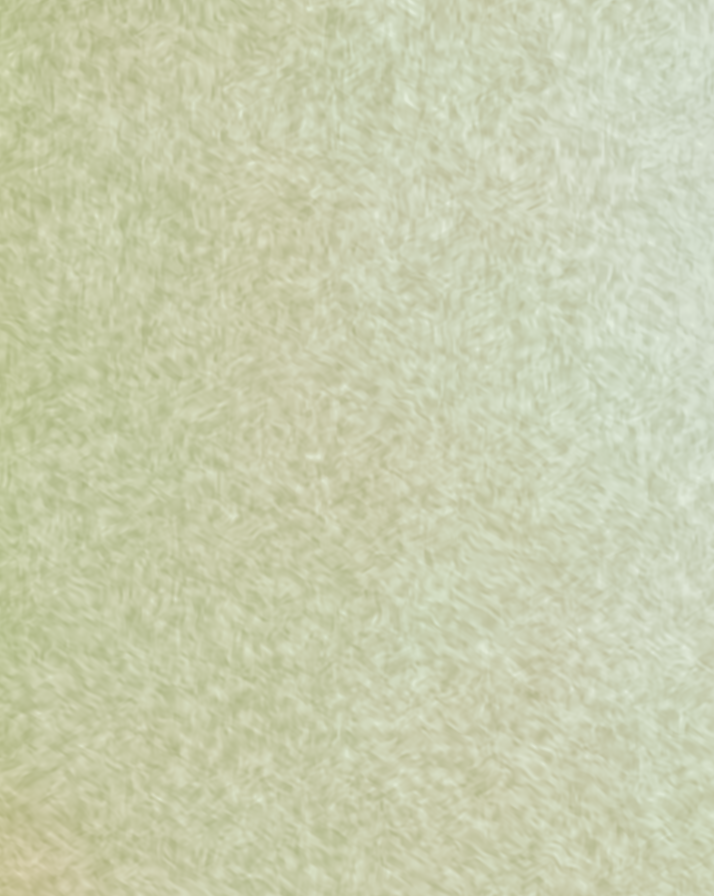
Give the GLSL for this texture, as a WebGL 2 fragment shader.

```glsl
#version 300 es
precision highp float;

uniform vec2 u_resolution;
out vec4 fragColor;

#define FIBRE_SCALE vec2(100.0, 225.0)
#define FIBRE_PALETTE 0.6
#define FIBRE_LIGHT 0.027
#define FIBRE_GAIN 1.35
#define CLUMP_AMOUNT 0.5
#define STREAK_AMOUNT 0.6
#define BLOTCH_AMOUNT 0.5
#define TINT_AMOUNT 0.01
#define PATCH_SCALE 22.0

float hash(vec2 cell) {
    uvec2 q = uvec2(ivec2(cell)) * uvec2(1597334673u, 3812015801u);
    uint h = (q.x ^ q.y) * 1597334673u;
    h = (h ^ (h >> 15)) * 2246822519u;
    return float((h ^ (h >> 13)) >> 8) / 16777216.0;
}

// Smooth value noise, from -1 to 1
float noise(vec2 p) {
    vec2 cell = floor(p);
    vec2 f = fract(p);
    f = f * f * (3.0 - 2.0 * f);
    float low = mix(hash(cell), hash(cell + vec2(1, 0)), f.x);
    float high = mix(hash(cell + vec2(0, 1)), hash(cell + vec2(1, 1)), f.x);
    return 2.0 * mix(low, high, f.y) - 1.0;
}

float fractalNoise(vec2 p) {
    float sum = 0.0;
    float amplitude = 0.55;
    for (int i = 0; i < 4; i++) {
        sum += amplitude * noise(p);
        p = mat2(1.6, 1.2, -1.2, 1.6) * p + 17.3;
        amplitude *= 0.55;
    }
    return sum;
}

// Short strokes lying along one direction
float strokes(vec2 p, float angle) {
    float c = cos(angle), s = sin(angle);
    vec2 q = vec2(c * p.x + s * p.y, c * p.y - s * p.x);
    q += 0.003 * vec2(noise(q * 60.0), noise(q * 60.0 + 31.0));
    return 0.85 * noise(q * FIBRE_SCALE) + 0.45 * noise(q * FIBRE_SCALE * 0.55 + 9.0);
}

// Patches of strokes in varying directions, upright ones near the top
float fibres(vec2 p, float height) {
    vec3 weight = vec3(0.25 + 0.4 * height, 0.8 - 0.3 * height, 0.3);
    weight += 0.6 * vec3(noise(p * PATCH_SCALE),
                         noise(p * PATCH_SCALE + 40.0),
                         noise(p * PATCH_SCALE + 80.0));
    weight = max(weight, 0.03);
    vec3 layers = vec3(strokes(p, 1.57),
                       strokes(p + 3.0, -0.6),
                       strokes(p + 7.0, 0.5));
    return dot(weight, layers) / length(weight);
}

// Palette from shaded olive to pale grey green, tone from 0 to 3
vec3 paperColor(float tone) {
    vec3 color = mix(vec3(0.76, 0.78, 0.615), vec3(0.79, 0.80, 0.67), clamp(tone, -0.8, 1.0));
    color = mix(color, vec3(0.80, 0.83, 0.73), clamp(tone - 1.0, 0.0, 1.0));
    return mix(color, vec3(0.82, 0.85, 0.78), clamp(tone - 2.0, 0.0, 1.2));
}

void main() {
    vec2 uv = gl_FragCoord.xy / u_resolution;
    vec2 p = gl_FragCoord.xy / u_resolution.y;

    // Broad light from the upper right
    float tone = 0.2 + 1.2 * uv.x + 1.6 * uv.x * uv.x * smoothstep(0.0, 0.6, uv.y);
    tone -= 0.45 * (1.0 - smoothstep(0.0, 0.07, uv.x));
    tone += BLOTCH_AMOUNT * fractalNoise(p * 7.0 + 5.0);

    // Pressed fibres, clumps and faint upright ribs
    float grain = FIBRE_GAIN * fibres(p, uv.y);
    float clumps = fractalNoise(p * vec2(42.0, 36.0) + 60.0);
    float ribFade = smoothstep(0.3, 0.9, uv.y) * (1.0 - 0.6 * uv.x);
    float ribs = noise(p * vec2(85.0, 11.0) + 23.0) * (0.6 + 0.4 * noise(p * 9.0));
    float relief = grain + CLUMP_AMOUNT * clumps + STREAK_AMOUNT * ribFade * ribs;

    vec3 color = paperColor(tone + FIBRE_PALETTE * relief);
    color += FIBRE_LIGHT * relief;
    color += 0.015 * smoothstep(1.2, 2.0, relief);

    // Drifting green and pink tint, with a tan lower left corner
    color += TINT_AMOUNT * fractalNoise(p * 6.5 + 90.0) * vec3(1.0, -0.5, 0.0);
    float corner = 1.0 - smoothstep(0.0, 0.25, length(uv * vec2(1.0, 1.2)));
    color += corner * vec3(0.01, -0.025, -0.04);

    fragColor = vec4(clamp(color, 0.0, 1.0), 1.0);
}
```
